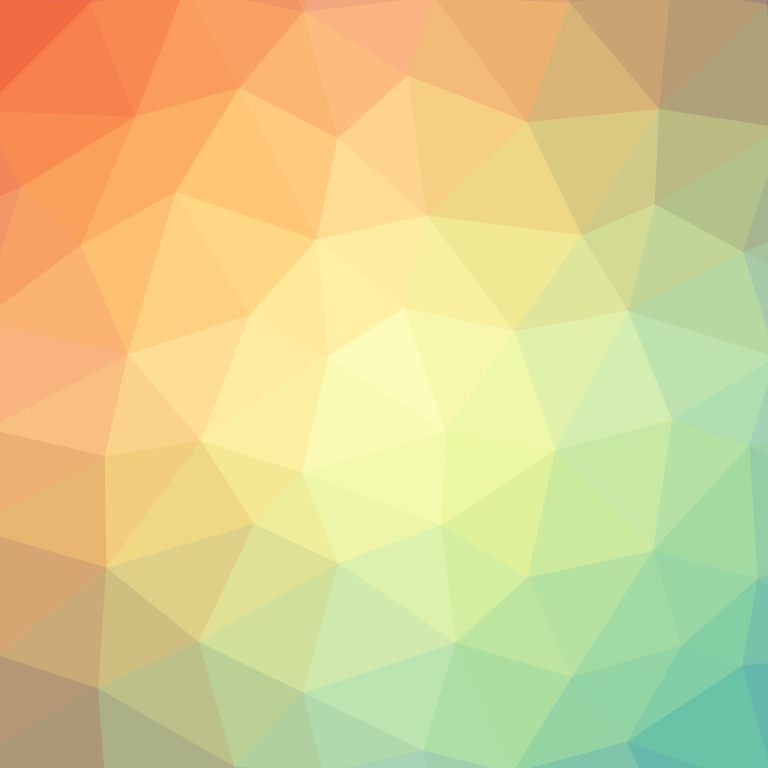
A WebGL 2 fragment shader for this background:

```glsl
#version 300 es
precision highp float;
// Low-poly mosaic: a jittered 7 x 7 lattice is cut into triangles, and each
// one takes a flat colour at its centroid, the mean of one warm-to-cool ramp
// read from left to right and the same ramp read from top to bottom.

uniform vec2 u_resolution;
out vec4 outColor;

const float CELLS = 7.0;
const float JITTER = 0.36;   // full width of the random offset, in cells
const float ZIGZAG = 0.15;   // alternate columns shift down and up
const float SWAY = 0.20;     // alternate rows spread and gather sideways
const float SPAN = 0.83;     // share of the ramp crossed by the canvas

const vec3 RAMP[9] = vec3[9](
    vec3(0.84, 0.24, 0.31), vec3(0.96, 0.43, 0.26), vec3(0.99, 0.68, 0.38),
    vec3(1.00, 0.88, 0.55), vec3(1.00, 1.00, 0.75), vec3(0.90, 0.96, 0.60),
    vec3(0.67, 0.87, 0.64), vec3(0.40, 0.76, 0.65), vec3(0.20, 0.53, 0.74));

float hash(vec2 p) {
    return fract(sin(dot(p, vec2(127.1, 311.7))) * 43758.5453);
}

// Ramp colour at a canvas coordinate, with its ends held back
vec3 ramp(float coord) {
    float t = 0.5 + SPAN * (coord - 0.5);
    float s = clamp(t, 0.06, 0.93) * 8.0;
    int i = min(int(s), 7);
    return mix(RAMP[i], RAMP[i + 1], s - float(i));
}

// Lattice point moved by the zigzag, the sway and a random offset
vec2 vertex(vec2 id) {
    vec2 side = 2.0 * mod(id, 2.0) - 1.0;
    vec2 offset = vec2(hash(id), hash(id + 19.3)) - 0.5;
    float sway = SWAY * side.y * sin((id.x - 3.5) * 1.047);
    return id + JITTER * offset + vec2(sway - 0.04, -ZIGZAG * side.x);
}

// Signed distance to the line a-b, positive on its left
float edge(vec2 p, vec2 a, vec2 b) {
    vec2 d = normalize(b - a);
    vec2 q = p - a;
    return d.x * q.y - d.y * q.x;
}

// Flat colour weighted by coverage, for a counter-clockwise triangle
vec4 triangle(vec2 p, vec2 a, vec2 b, vec2 c, float pixel) {
    float d = min(edge(p, a, b), min(edge(p, b, c), edge(p, c, a)));
    float cover = clamp(0.5 + d / pixel, 0.0, 1.0);
    vec2 centre = (a + b + c) / (3.0 * CELLS);
    vec3 color = 0.5 * (ramp(centre.x) + ramp(1.0 - centre.y));
    return vec4(color, 1.0) * cover;
}

// One lattice cell, split along its shorter diagonal
vec4 cell(vec2 p, vec2 id, float pixel) {
    vec2 a = vertex(id);
    vec2 b = vertex(id + vec2(1.0, 0.0));
    vec2 c = vertex(id + vec2(1.0, 1.0));
    vec2 d = vertex(id + vec2(0.0, 1.0));
    if (distance(a, c) < distance(b, d)) {
        return triangle(p, a, b, c, pixel) + triangle(p, a, c, d, pixel);
    }
    return triangle(p, a, b, d, pixel) + triangle(p, b, c, d, pixel);
}

void main() {
    vec2 p = gl_FragCoord.xy / u_resolution * CELLS;
    float pixel = CELLS / min(u_resolution.x, u_resolution.y);

    // Jittered cells can reach into their neighbours
    vec4 sum = vec4(0.0);
    for (int y = -1; y <= 1; y++) {
        for (int x = -1; x <= 1; x++) {
            sum += cell(p, floor(p) + vec2(x, y), pixel);
        }
    }
    outColor = vec4(sum.rgb / max(sum.a, 0.001), 1.0);
}
```
